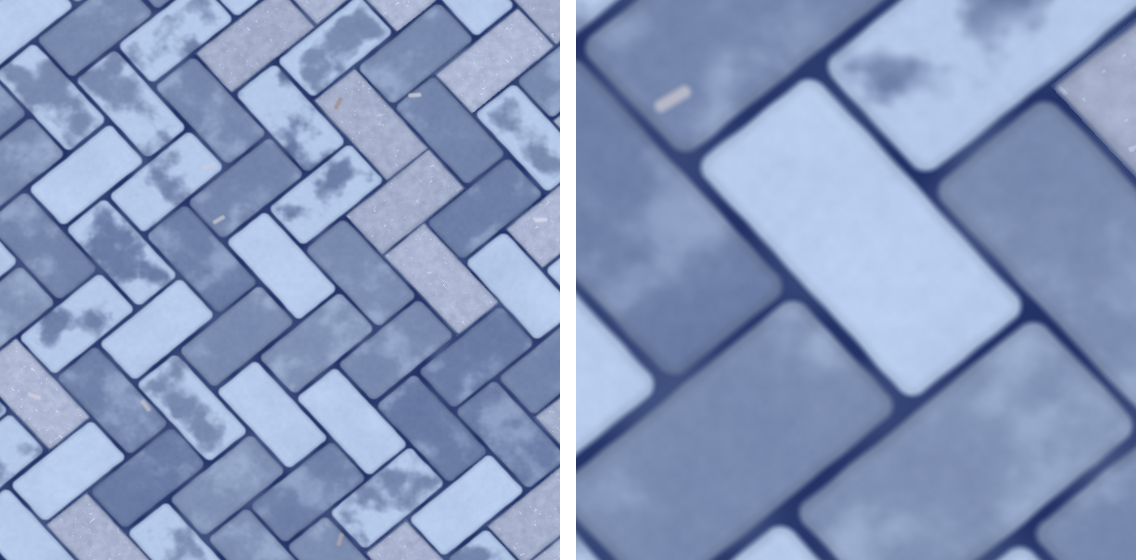
Left, the full canvas; right, a detail of the centre.
Write a WebGL 1 fragment shader that draws this texture.

```glsl
precision highp float;
// Tilted herringbone paving of two-to-one bricks in slate, pale and grey stone.
// A skewed lattice gives each brick an id; hashes of that id choose its finish,
// rounded-box distance draws the thin joints, and value noise adds the wear.

uniform vec2 u_resolution;

const vec2 AXIS_A = vec2(0.0754, 0.0602);   // one cell, rising to the right
const vec2 AXIS_B = vec2(0.0672, -0.0723);  // one cell, falling to the right
const vec2 ORIGIN = vec2(0.473, 0.6277);
const float CELL = 0.0975;

const vec3 SLATE_DARK = vec3(0.40, 0.47, 0.63);
const vec3 SLATE_LIGHT = vec3(0.53, 0.60, 0.73);
const vec3 PALE = vec3(0.73, 0.81, 0.94);
const vec3 PAVER = vec3(0.66, 0.70, 0.81);
const vec3 JOINT_DARK = vec3(0.14, 0.20, 0.40);
const vec3 JOINT_DUSTY = vec3(0.32, 0.39, 0.56);

float hash(vec2 p) {
  vec3 q = fract(p.xyx * 0.1031);
  q += dot(q, q.yzx + 33.33);
  return fract((q.x + q.y) * q.z);
}

float noise(vec2 p) {
  vec2 i = floor(p), f = fract(p);
  f = f * f * (3.0 - 2.0 * f);
  return mix(mix(hash(i), hash(i + vec2(1.0, 0.0)), f.x),
             mix(hash(i + vec2(0.0, 1.0)), hash(i + 1.0), f.x), f.y);
}

float fbm(vec2 p) {
  float sum = 0.0, gain = 0.5;
  for (int i = 0; i < 4; i++) {
    sum += gain * noise(p);
    p = p * 2.03 + 17.1;
    gain *= 0.5;
  }
  return sum / 0.9375;
}

float roundedBox(vec2 p, vec2 halfSize, float radius) {
  vec2 q = abs(p) - halfSize + radius;
  return length(max(q, 0.0)) + min(max(q.x, q.y), 0.0) - radius;
}

// Canvas position to lattice cells.
vec2 toLattice(vec2 p) {
  vec2 r = p - ORIGIN;
  float det = AXIS_A.x * AXIS_B.y - AXIS_A.y * AXIS_B.x;
  return vec2(r.x * AXIS_B.y - r.y * AXIS_B.x, AXIS_A.x * r.y - AXIS_A.y * r.x) / det;
}

// Brick-centred coordinates, long side along x, in xy; brick id in zw.
vec4 herringbone(vec2 q) {
  vec2 c = floor(q);
  float phase = mod(c.x - c.y + 0.5, 4.0);
  if (phase < 2.0) {
    c.x -= step(1.0, phase);
    return vec4(q - c - vec2(1.0, 0.5), c);
  }
  c.y -= 1.0 - step(3.0, phase);
  return vec4((q - c - vec2(0.5, 1.0)).yx, c);
}

// Slate with pale bloom: 0 mostly bare, 1 blotched, 2 fully pale.
vec3 slateFinish(vec2 p, vec2 id, float edge) {
  float kind = hash(id + 41.7);
  float cloud = fbm(p * 1.7 + hash(id + 5.3) * 90.0);
  float rim = smoothstep(-0.28, 0.0, edge);
  float bloom = 0.40 * smoothstep(0.50, 0.80, cloud);
  if (kind > 0.50) bloom = 0.92 * smoothstep(0.36, 0.64, cloud + 0.16 * rim);
  if (kind > 0.80) bloom = 0.82 + 0.25 * cloud;
  vec3 base = mix(SLATE_DARK, SLATE_LIGHT, 0.15 + 0.65 * hash(id + 23.9) + 0.5 * (cloud - 0.5));
  return mix(base, PALE, bloom);
}

// Gritty grey stone with small bright chips.
vec3 paverFinish(vec2 p, vec2 id) {
  float chips = smoothstep(0.86, 0.98, noise(p * 19.0 + id * 13.0));
  float tone = 0.06 * (hash(id + 61.1) - 0.5) + 0.10 * (fbm(p * 9.0 + id * 7.0) - 0.5);
  return PAVER + tone + 0.10 * chips;
}

// Coverage of rare straw-like scraps, one candidate per grid square.
float scraps(vec2 p) {
  vec2 g = p * 9.0, id = floor(g);
  vec2 r = fract(g) - 0.3 - 0.4 * vec2(hash(id + 3.1), hash(id + 8.7));
  float a = 6.2832 * hash(id + 15.3);
  r = mat2(cos(a), -sin(a), sin(a), cos(a)) * r;
  float d = roundedBox(r, vec2(0.10, 0.028), 0.028);
  return (1.0 - smoothstep(-0.02, 0.03, d)) * step(0.92, hash(id + 77.0));
}

void main() {
  vec2 uv = gl_FragCoord.xy / u_resolution.y;
  vec4 brick = herringbone(toLattice(uv));
  vec2 id = brick.zw;

  // Each brick sits a little off its place.
  vec2 p = brick.xy + 0.022 * (vec2(hash(id + 1.7), hash(id + 9.2)) - 0.5);
  p += 0.025 * (hash(id + 31.0) - 0.5) * vec2(-p.y, p.x);

  // Grey pavers gather toward the right.
  float paver = step(hash(id + 12.4), 0.06 + 0.42 * smoothstep(0.42, 0.95, uv.x));
  float gap = mix(0.034, 0.024, paver) + 0.014 * (noise(uv * 60.0) - 0.5);
  float edge = roundedBox(p, vec2(1.0, 0.5) - gap, mix(0.11, 0.04, paver));

  vec3 stone = mix(slateFinish(p, id, edge), paverFinish(p, id), paver);
  stone += 0.035 * (fbm(uv * 130.0) - 0.5);
  stone *= 1.0 - 0.10 * smoothstep(-0.09, 0.0, edge);

  vec3 joint = mix(JOINT_DARK, JOINT_DUSTY, clamp(0.9 * noise(uv * 28.0) - 0.15 + 0.35 * paver, 0.0, 1.0));
  float softness = max(0.028, 1.0 / (u_resolution.y * CELL));
  vec3 color = mix(stone, joint, smoothstep(-softness, softness, edge));

  vec3 scrapColor = mix(vec3(0.58, 0.50, 0.48), vec3(0.86, 0.88, 0.95), hash(floor(uv * 9.0) + 50.0));
  color = mix(color, scrapColor, 0.8 * scraps(uv));
  gl_FragColor = vec4(color, 1.0);
}
```
